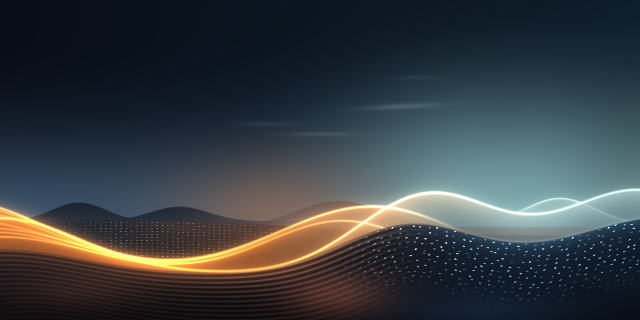
Write a Shadertoy shader that draws this background.

```glsl
const vec3 ORANGE = vec3(1.0, 0.58, 0.22);
const vec3 CREAM = vec3(1.0, 0.87, 0.66);
const vec3 MIST = vec3(0.70, 0.80, 0.80);

float hash(vec2 p) {
    p = fract(p * vec2(0.1031, 0.1137));
    p += dot(p, p.yx + 33.33);
    return fract((p.x + p.y) * p.x * 17.0);
}

// Gaussian bump: centre, width, height
float bump(float x, vec3 b) {
    float t = (x - b.x) / b.y;
    return b.z * exp(-t * t);
}

float wave(float x, float base, vec3 a, vec3 b, vec3 c) {
    return base + bump(x, a) + bump(x, b) + bump(x, c);
}

float duneRidge(float x) {
    return wave(x, 0.145, vec3(0.0, 0.35, 0.075), vec3(1.28, 0.30, 0.148), vec3(2.1, 0.45, 0.18));
}

float below(float y, float edge, float soft) {
    return 1.0 - smoothstep(-soft, soft, y - edge);
}

float spot(vec2 p, vec2 centre, vec2 size) {
    vec2 d = (p - centre) / size;
    return exp(-dot(d, d));
}

// Bright core with a wide halo
float glowLine(float y, float edge, float width) {
    float d = abs(y - edge);
    return exp(-d * d / (width * width)) + 0.32 * exp(-d / (width * 4.5));
}

// Translucent sheet, densest along its upper edge
vec3 veil(vec3 under, vec3 tint, float y, float edge, float depth, float opacity, float soft) {
    float fall = exp(-max(edge - y, 0.0) / depth);
    return mix(under, tint, below(y, edge, soft) * opacity * (0.3 + 0.7 * fall));
}

float dots(vec2 grid, float radius, float jitter) {
    vec2 cell = floor(grid);
    vec2 offset = vec2(hash(cell + 3.1), hash(cell + 8.7)) - 0.5;
    float d = length(fract(grid) - 0.5 - jitter * offset);
    return (1.0 - smoothstep(radius * 0.5, radius * 1.5, d)) * (0.2 + 0.8 * hash(cell + 5.3));
}

vec3 skyColor(vec2 p) {
    vec3 zenith = mix(vec3(0.03, 0.053, 0.095), vec3(0.055, 0.115, 0.165), p.x * 0.5);
    vec3 horizon = mix(vec3(0.23, 0.32, 0.41), vec3(0.50, 0.67, 0.69), smoothstep(0.7, 1.5, p.x));
    horizon *= 1.0 - 0.2 * smoothstep(1.65, 2.0, p.x);
    float warm = bump(p.x, vec3(0.86, 0.32, 0.8)) * (1.0 - smoothstep(0.33, 0.7, p.y));
    horizon = mix(horizon, vec3(0.56, 0.43, 0.36), warm);
    float rise = 1.0 - smoothstep(0.3, 1.05, p.y);
    vec3 sky = mix(zenith, horizon, pow(rise, mix(3.0, 1.4, smoothstep(0.3, 1.5, p.x))));
    // Thin cloud streaks
    float cloud = spot(p, vec2(1.25, 0.667 + 0.05 * (p.x - 1.25)), vec2(0.12, 0.009));
    cloud += 0.7 * spot(p, vec2(1.0, 0.581), vec2(0.11, 0.007));
    cloud += 0.5 * spot(p, vec2(0.83, 0.612), vec2(0.08, 0.008));
    cloud += 0.35 * spot(p, vec2(1.29, 0.758), vec2(0.07, 0.007));
    return sky + cloud * vec3(0.10, 0.115, 0.12);
}

vec3 foreground(vec2 p, float depth) {
    float right = smoothstep(0.9, 1.6, p.x);
    vec3 col = mix(vec3(0.10, 0.085, 0.10), vec3(0.055, 0.095, 0.15), right);
    col += mix(vec3(0.22, 0.12, 0.06), vec3(0.10, 0.17, 0.21), right) * exp(-depth / 0.04);
    col *= 0.55 + 0.45 * smoothstep(0.0, 0.16, p.y);
    // Ripples sweep to the right as they descend
    float sweep = duneRidge(p.x - 0.55 * depth) - p.y;
    float ripple = pow(0.5 + 0.5 * sin(sweep * 430.0), 2.0);
    float shown = (1.0 - smoothstep(1.1, 1.4, p.x)) * exp(-depth / 0.11);
    vec3 rippleTint = mix(vec3(0.16, 0.10, 0.08), vec3(0.36, 0.25, 0.20), bump(p.x, vec3(0.95, 0.35, 1.0)));
    col += (ripple - 0.25) * shown * rippleTint;
    // Soft reflections
    col += vec3(0.24, 0.12, 0.08) * spot(p, vec2(1.05, 0.08), vec2(0.16, 0.07));
    col += vec3(0.09, 0.05, 0.04) * spot(p, vec2(0.25, 0.09), vec2(0.2, 0.06));
    col += vec3(0.04, 0.07, 0.11) * spot(p, vec2(1.5, 0.03), vec2(0.3, 0.06));
    float sparkle = dots(vec2(p.x * 36.0 + depth * 12.0, depth * 58.0), 0.13, 0.6);
    sparkle *= smoothstep(1.0, 1.3, p.x) * (1.0 - smoothstep(0.08, 0.23, depth));
    return col + sparkle * vec3(0.60, 0.78, 0.82);
}

void mainImage(out vec4 fragColor, in vec2 fragCoord) {
    vec2 p = fragCoord / iResolution.y;
    float x = p.x, y = p.y, soft = 1.0 / iResolution.y;
    vec3 none = vec3(0.0, 1.0, 0.0);
    vec3 col = skyColor(p);

    // Distant hills
    float haze = smoothstep(0.38, 0.29, y) * 0.06;
    vec3 hillTint = mix(vec3(0.10, 0.135, 0.18), vec3(0.40, 0.31, 0.28), smoothstep(0.45, 1.05, x)) + haze;
    col = mix(col, hillTint + 0.03, below(y, 0.29 + bump(x, vec3(1.06, 0.19, 0.082)), soft));
    col = mix(col, hillTint, below(y, 0.308 + bump(x, vec3(0.56, 0.13, 0.046)), soft) * step(x, 1.1));
    col = mix(col, hillTint, below(y, 0.308 + bump(x, vec3(0.247, 0.12, 0.059)), soft) * step(x, 0.9));

    // Dotted middle dune
    float middle = wave(x, 0.26, vec3(0.4, 0.8, 0.05), none, none);
    vec3 middleTint = mix(vec3(0.13, 0.15, 0.19), vec3(0.36, 0.25, 0.21), smoothstep(0.2, 0.95, x));
    middleTint *= 0.7 + 0.3 * smoothstep(0.18, 0.31, y);
    float grain = dots(vec2(x * 62.0, (middle - y) * 105.0), 0.17, 0.15);
    middleTint += grain * vec3(0.30, 0.29, 0.28) * bump(x, vec3(0.5, 0.35, 1.0));
    col = mix(col, middleTint, below(y, middle, soft));

    // Flowing sheets
    float high = wave(x, 0.15, vec3(-0.15, 0.43, 0.226), vec3(1.16, 0.41, 0.205), none);
    float low = wave(x, 0.145, vec3(0.0, 0.40, 0.115), vec3(1.07, 0.33, 0.165), none);
    float crest = wave(x, 0.145, vec3(0.0, 0.36, 0.173), vec3(1.34, 0.31, 0.245), vec3(2.0, 0.35, 0.26));
    float far = wave(x, 0.30, vec3(1.75, 0.15, 0.08), none, none);
    vec3 light = mix(mix(ORANGE, CREAM, smoothstep(0.8, 1.35, x)), MIST, 0.6 * smoothstep(1.45, 1.9, x));
    vec3 sheet = mix(vec3(0.74, 0.40, 0.19), vec3(0.82, 0.60, 0.40), smoothstep(0.7, 1.2, x));
    col = veil(col, MIST, y, far, 0.04, 0.45 * smoothstep(1.5, 1.65, x), soft);
    col += 0.25 * light * glowLine(y, far, 0.003) * smoothstep(1.55, 1.7, x);
    col = veil(col, sheet, y, high, 0.06, 0.85, soft);
    col = veil(col, sheet * 0.85, y, low, 0.05, 0.6, soft);
    vec3 crestTint = mix(sheet, mix(vec3(0.80, 0.75, 0.65), vec3(0.60, 0.72, 0.73), smoothstep(1.3, 1.7, x)), smoothstep(1.1, 1.35, x));
    col = veil(col, crestTint, y, crest, 0.07, 0.85, soft);
    col = mix(col, vec3(0.30, 0.40, 0.45), 0.5 * smoothstep(1.15, 1.45, x) * below(y, crest - 0.06, 0.05));
    col += 0.65 * light * (glowLine(y, high, 0.004) + 0.6 * glowLine(y, low, 0.003)) * (1.0 - smoothstep(1.1, 1.5, x));

    // Foreground and its pale rim
    float ridge = duneRidge(x);
    col = mix(col, foreground(p, max(ridge - y, 0.0)), below(y, ridge, soft * 1.5));
    col += 0.16 * light * glowLine(y, ridge, 0.003) * smoothstep(1.2, 1.6, x);

    // Luminous strands gathered at the left
    for (int i = 0; i < 5; i++) {
        float k = float(i);
        float strand = mix(high, low, (k + 0.5) / 5.0) + 0.005 * sin(x * 7.0 + k * 2.0);
        col += 0.28 * ORANGE * glowLine(y, strand, 0.003) * (1.0 - smoothstep(0.5, 0.95, x));
    }
    col += mix(0.75, 0.4, smoothstep(1.1, 1.7, x)) * light * glowLine(y, crest, 0.004);
    fragColor = vec4(clamp(col, 0.0, 1.0), 1.0);
}
```
